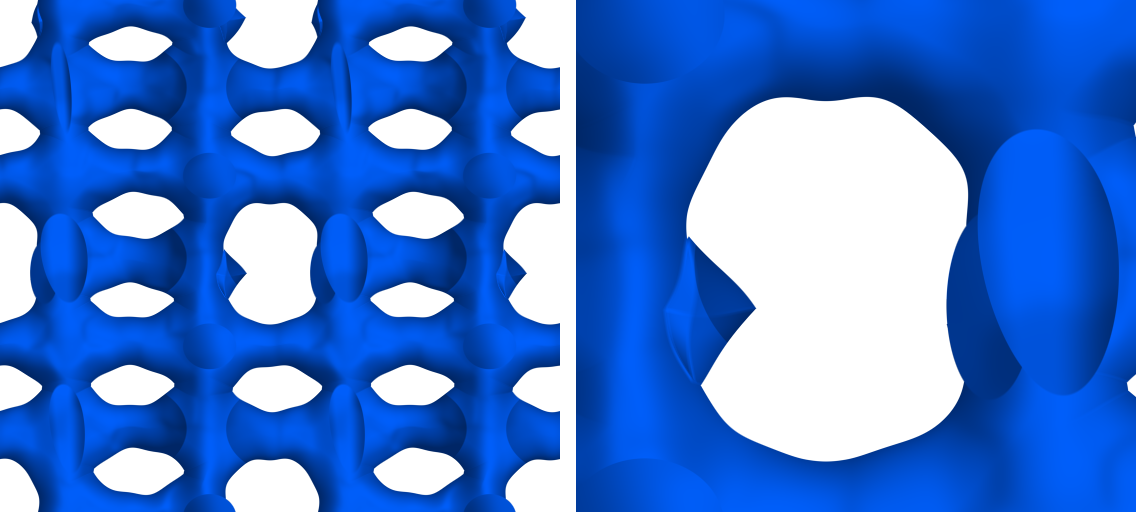
Left: the whole. Right: its middle third, enlarged.
This pattern is drawn by a Shadertoy shader. Its source:

```glsl
// Blue porous lattice of fused tubes with white openings, tiling both ways.
#define TILE vec2(390.0, 716.0)   // lattice period in design units
#define ACROSS 2.0                // periods across the canvas
#define ROW (TILE.y / 6.0)        // spacing of the lens openings
#define STEP (TILE.y / 3.0)       // spacing of the front tubes
#define ROUNDING 40.0             // radius of the tube edges
#define BLUE vec3(0.0, 0.377, 1.0)
#define LIGHT normalize(vec3(0.22, -0.2, 0.95))
#define GRAIN 9.0                 // height of the surface dents
#define CELLS vec2(10.0, 18.0)    // dents per period

float wrap(float v, float period) { return v - period * round(v / period); }
vec2 wrapTile(vec2 v) { return v - TILE * round(v / TILE); }

vec3 hash3(vec2 c) {
    vec3 s = vec3(dot(c, vec2(12.7, 31.1)), dot(c, vec2(26.9, 18.3)), dot(c, vec2(41.9, 28.9)));
    return fract(sin(s) * 4375.5);
}

// Smooth cellular noise that wraps over one period
float dents(vec2 q) {
    vec2 g = q / TILE * CELLS, cell = floor(g);
    float sum = 0.0, total = 0.0;
    for (int j = -1; j <= 1; j++)
    for (int i = -1; i <= 1; i++) {
        vec2 c = cell + vec2(i, j);
        vec3 h = hash3(mod(c, CELLS));
        vec2 d = c + 0.2 + 0.6 * h.xy - g;
        float w = exp(-5.0 * dot(d, d));
        sum += w * h.z;
        total += w;
    }
    return sum / total;
}

float lens(vec2 p, vec2 r) {
    float radius = dot(r, r) / (2.0 * r.y);
    float arc = length(vec2(p.x, abs(p.y) + radius - r.y)) - radius;
    return max(arc, abs(p.x) - r.x + 2.0);
}

float ellipse(vec2 p, vec2 r) { return (length(p / r) - 1.0) * min(r.x, r.y); }

float roundBox(vec2 p, vec2 r, float corner) {
    vec2 d = abs(p) - r + corner;
    return length(max(d, 0.0)) + min(max(d.x, d.y), 0.0) - corner;
}

// Signed distance to the openings, negative inside
float openings(vec2 q) {
    q += vec2(1.8 * sin(q.y * 6.2832 * 13.0 / TILE.y), 1.8 * sin(q.x * 6.2832 * 7.0 / TILE.x));
    float d = 1e3;
    for (int i = 0; i < 6; i++) {
        float kind = float(i % 3), y = (float(i) + 0.5) * ROW + 3.0;
        bool wide = i % 3 == 2;
        vec2 p = wrapTile(q - vec2(wide ? 193.0 : 183.0, y));
        d = min(d, lens(p, vec2(wide ? 65.0 : 60.0, 24.0 + 4.0 * kind)));
        if (i % 3 == 1) d = min(d, lens(wrapTile(q - vec2(385.0, y + 3.0)), vec2(64.0, 32.0)));
    }
    // Large windows, pinched by broken stubs
    for (int i = 0; i < 2; i++) {
        vec2 p = wrapTile(q - vec2(378.0, 10.0 + 0.5 * TILE.y * float(i)));
        float window = roundBox(p, vec2(65.0, 84.0), 56.0);
        vec2 stub = abs(p - vec2(-64.0, 16.0)), notch = abs(p - vec2(66.0, 20.0));
        window = max(window, 0.75 * (29.0 - stub.x - 0.8 * stub.y));
        d = min(d, max(window, 0.9 * (11.0 - notch.x - 0.4 * notch.y)));
    }
    return d;
}

float height(vec2 q) {
    float e = clamp((openings(q) + 5.0) / ROUNDING, 0.0, 1.0);
    float left = wrap(q.x - 90.0, TILE.x) / 38.0, right = wrap(q.x - 288.0, TILE.x) / 33.0;
    float columns = 18.0 * exp(-left * left) + 26.0 * exp(-right * right);
    float bands = 10.0 * cos(6.2832 * (q.y - 2.0) / STEP);
    return ROUNDING * sqrt(e * (2.0 - e)) + columns + bands + GRAIN * dents(q);
}

void mainImage(out vec4 fragColor, in vec2 fragCoord) {
    vec2 uv = fragCoord / iResolution.xy;
    vec2 q = vec2(fract(uv.x * ACROSS), 1.0 - uv.y) * TILE;
    float px = 0.7 * TILE.y / iResolution.y;

    // Lit network
    vec2 e = vec2(1.5, 0.0);
    vec2 slope = vec2(height(q + e.xy) - height(q - e.xy), height(q + e.yx) - height(q - e.yx)) / 3.0;
    float lit = max(dot(normalize(vec3(-slope, 1.0)), LIGHT), 0.0);
    float shade = 0.38 + 0.6 * lit * lit;
    float solid = smoothstep(-px, px, openings(q));

    // Recessed tubes, darkening where they pass behind the columns
    float y = wrap(q.y - ROW - 3.0, STEP);
    vec2 a = vec2(wrap(q.x - 168.0, TILE.x), y), b = vec2(wrap(q.x - 385.0, TILE.x), y);
    float behindA = smoothstep(px, -px, ellipse(a, vec2(92.0, 66.0)));
    shade *= 1.0 - behindA * 0.36 * smoothstep(-20.0, 88.0, a.x + 0.4 * y);
    float behindB = smoothstep(px, -px, ellipse(b, vec2(70.0, 60.0)));
    shade *= 1.0 - behindB * 0.25 * smoothstep(10.0, -68.0, b.x - 0.3 * y);

    // Front fins and open tube ends, three per period
    float grain = 0.16 * (dents(q + 57.0) - 0.5);
    for (int k = 0; k < 3; k++) {
        float fk = float(k);
        vec2 fin = wrapTile(q - vec2(86.0 + 4.0 * fk, ROW + 3.0 + STEP * fk));
        float finWidth = k == 0 ? 13.0 : (k == 1 ? 32.0 : 24.0);
        if (k == 1) {
            float back = smoothstep(px, -px, ellipse(fin - vec2(-28.0, 20.0), vec2(20.0, 44.0)));
            shade = mix(shade, 0.56 + grain, back);
            solid = max(solid, back);
        }
        fin.x -= 0.1 * fin.y;
        float x = fin.x / finWidth;
        float inFin = smoothstep(px, -px, ellipse(fin, vec2(finWidth * (1.0 - 0.002 * fin.y), 62.0)));
        float finShade = 0.93 - 0.42 * smoothstep(0.0, 1.0, x + 0.003 * fin.y) - 0.15 * smoothstep(-0.5, -1.0, x);
        shade = mix(shade, finShade + grain, inFin);

        vec2 end = wrapTile(q - vec2(292.0, 7.0 + STEP * fk));
        float inEnd = smoothstep(px, -px, ellipse(end, vec2(37.0, 32.0)));
        float endShade = mix(0.56, 0.9, smoothstep(-32.0, 26.0, end.x - 0.3 * end.y));
        shade = mix(shade, endShade + grain, inEnd);
        solid = max(solid, max(inFin, inEnd));
    }
    fragColor = vec4(mix(vec3(1.0), BLUE * clamp(shade, 0.4, 0.98), solid), 1.0);
}
```
